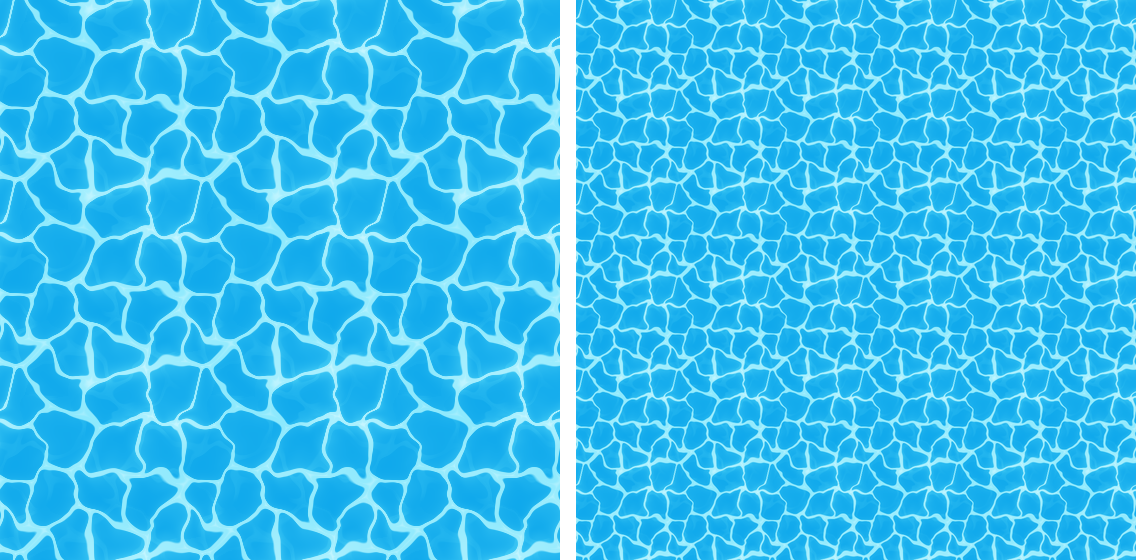
Left, the tile; right, the same tile 2 across and 2 down.
Reproduce this texture procedurally as a WebGL 2 fragment shader.

```glsl
#version 300 es
precision highp float;

uniform vec2 u_resolution;
out vec4 fragColor;

const float PERIOD = 4.0; // cells before the pattern wraps

vec2 hash2(vec2 p) {
    return fract(sin(vec2(dot(p, vec2(127.1, 311.7)),
                          dot(p, vec2(269.5, 183.3)))) * 43758.5453);
}

// Two channels of value noise, wrapping together with the cells
vec2 wrapNoise(vec2 p, float frequency, float seed) {
    p *= frequency;
    float period = PERIOD * frequency;
    vec2 cell = floor(p);
    vec2 f = fract(p);
    f = f * f * (3.0 - 2.0 * f);
    vec2 a = hash2(mod(cell, period) + seed);
    vec2 b = hash2(mod(cell + vec2(1.0, 0.0), period) + seed);
    vec2 c = hash2(mod(cell + vec2(0.0, 1.0), period) + seed);
    vec2 d = hash2(mod(cell + 1.0, period) + seed);
    return mix(mix(a, b, f.x), mix(c, d, f.x), f.y);
}

vec2 cellPoint(vec2 cell, float seed) {
    return cell + 0.5 + 0.86 * (hash2(mod(cell, PERIOD) + seed) - 0.5);
}

// x: distance to the cell border, rounded at junctions; y: random value per cell
vec2 ripples(vec2 p, float seed) {
    // Bend the straight borders into wavy ones
    p += 0.38 * (wrapNoise(p, 2.0, seed + 11.0) - 0.5);
    p += 0.13 * (wrapNoise(p, 4.0, seed + 23.0) - 0.5);

    vec2 home = floor(p);
    vec2 nearestCell = home;
    vec2 nearest = vec2(0.0);
    float best = 100.0;
    for (int y = -1; y <= 1; y++) {
        for (int x = -1; x <= 1; x++) {
            vec2 cell = home + vec2(x, y);
            vec2 offset = cellPoint(cell, seed) - p;
            if (dot(offset, offset) < best) {
                best = dot(offset, offset);
                nearest = offset;
                nearestCell = cell;
            }
        }
    }

    // Smooth minimum over all borders thickens the corners
    float sum = 0.0;
    for (int y = -2; y <= 2; y++) {
        for (int x = -2; x <= 2; x++) {
            if (x == 0 && y == 0) continue;
            vec2 offset = cellPoint(nearestCell + vec2(x, y), seed) - p;
            float border = dot(0.5 * (nearest + offset), normalize(offset - nearest));
            sum += exp(-17.0 * border);
        }
    }
    return vec2(-log(sum) / 17.0, hash2(mod(nearestCell, PERIOD) + seed + 5.0).x);
}

void main() {
    vec2 p = gl_FragCoord.xy / u_resolution * 3.0 * PERIOD;
    vec2 broad = wrapNoise(p, 1.0, 41.0);
    vec2 fine = wrapNoise(p, 2.0, 57.0);

    vec2 web = ripples(p, 3.0);
    vec2 deepWeb = ripples(p + vec2(1.7, 0.6), 71.0);

    // Water body with soft light around the web
    float light = 0.12 * broad.y + exp(-6.5 * max(web.x, 0.0)) * (0.15 + 0.85 * broad.x);

    // Faint web and patches below the surface
    float deepLine = 1.0 - smoothstep(0.03, 0.065, deepWeb.x);
    light += 0.2 * deepLine * smoothstep(0.25, 0.7, fine.y) + 0.1 * deepWeb.y;
    vec3 color = mix(vec3(0.045, 0.65, 0.92), vec3(0.25, 0.79, 0.96), light);

    // Bright web
    float halfWidth = 0.028 + 0.022 * fine.x;
    float line = 1.0 - smoothstep(halfWidth - 0.012, halfWidth + 0.014, web.x);
    float shine = 0.6 * broad.x + 0.4 * smoothstep(0.0, -0.05, web.x);
    vec3 lineColor = mix(vec3(0.54, 0.91, 0.99), vec3(0.78, 0.965, 1.0), shine);
    color = mix(color, lineColor, line);

    fragColor = vec4(color, 1.0);
}
```
